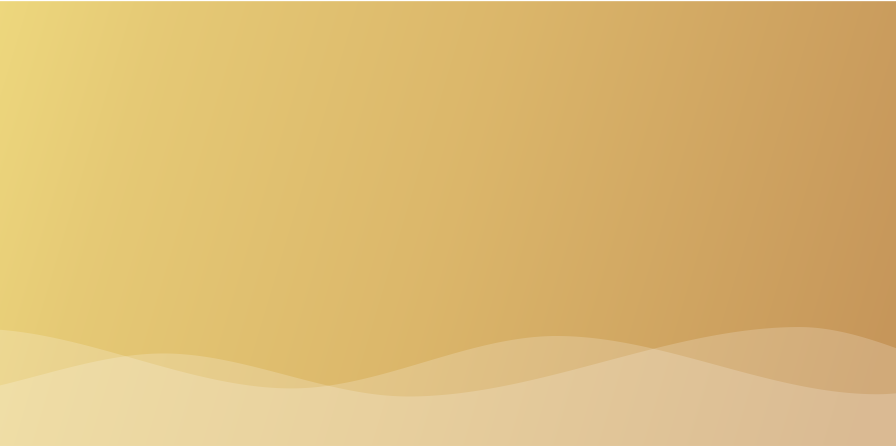
Reproduce this background procedurally as a Shadertoy shader.

```glsl
// Golden diagonal gradient with two translucent pale waves along the bottom.

#define GRADIENT_TILT 0.30
#define WAVE_OPACITY 0.19
#define TOP_RIM 0.0026
#define BOTTOM_RIM 0.0045
#define PALE_GOLD vec3(0.929, 0.843, 0.490)
#define WARM_GOLD vec3(0.898, 0.788, 0.459)
#define HONEY vec3(0.859, 0.714, 0.416)
#define BRONZE vec3(0.776, 0.588, 0.353)

const int CRESTS = 5;

// Alternating crests and troughs, as x in 0..2 and height in 0..1
const vec2 FIRST_WAVE[CRESTS] = vec2[CRESTS](
    vec2(-0.052, 0.266), vec2(0.651, 0.133), vec2(1.242, 0.250),
    vec2(1.958, 0.120), vec2(2.500, 0.240));
const vec2 SECOND_WAVE[CRESTS] = vec2[CRESTS](
    vec2(-0.195, 0.112), vec2(0.365, 0.211), vec2(0.911, 0.115),
    vec2(1.784, 0.270), vec2(2.344, 0.128));

// Height of a smooth curve that is level at every crest and trough
float waveHeight(vec2 turns[CRESTS], float x) {
    float height = turns[0].y;
    for (int i = 1; i < CRESTS; i++) {
        float blend = smoothstep(turns[i - 1].x, turns[i].x, x);
        height += (turns[i].y - turns[i - 1].y) * blend;
    }
    return height;
}

// Antialiased coverage of the side where distance is positive
float coverage(float distance, float pixel) {
    return clamp(distance / pixel + 0.5, 0.0, 1.0);
}

// Four-stop gold ramp
vec3 goldRamp(float t) {
    vec3 color = mix(PALE_GOLD, WARM_GOLD, clamp(t / 0.16, 0.0, 1.0));
    color = mix(color, HONEY, clamp((t - 0.16) / 0.34, 0.0, 1.0));
    return mix(color, BRONZE, clamp((t - 0.50) / 0.46, 0.0, 1.0));
}

void mainImage(out vec4 fragColor, in vec2 fragCoord) {
    vec2 p = fragCoord / iResolution.xy * vec2(2.0, 1.0);
    float pixel = 1.0 / iResolution.y;

    // Background gradient
    float along = (p.x + GRADIENT_TILT * (1.0 - p.y)) / (2.0 + GRADIENT_TILT);
    vec3 color = goldRamp(along);

    // Overlapping waves
    float first = coverage(waveHeight(FIRST_WAVE, p.x) - p.y, pixel);
    float second = coverage(waveHeight(SECOND_WAVE, p.x) - p.y, pixel);
    color = mix(color, vec3(1.0), WAVE_OPACITY * first);
    color = mix(color, vec3(1.0), WAVE_OPACITY * second);

    // Thin white rims
    float inside = coverage(p.y - BOTTOM_RIM, pixel)
                 * coverage(1.0 - TOP_RIM - p.y, pixel);
    fragColor = vec4(mix(vec3(1.0), color, inside), 1.0);
}
```
